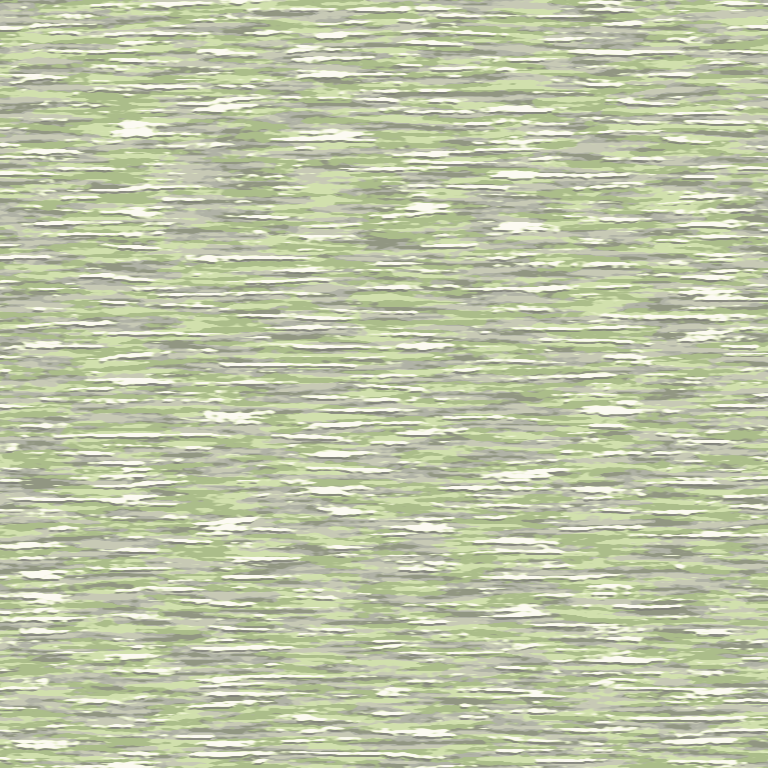
Give the GLSL for this texture, as a Shadertoy shader.

```glsl
// Fine horizontal woven streaks in pale green, warm grey and cream.

vec2 gradient(vec2 cell) {
    vec3 h = fract(cell.xyx * vec3(0.1031, 0.1030, 0.0973));
    h += dot(h, h.yzx + 33.33);
    float angle = 6.2832 * fract((h.x + h.y) * h.z);
    return vec2(cos(angle), sin(angle));
}

float gradientNoise(vec2 p) {
    vec2 i = floor(p), f = fract(p);
    vec2 u = f * f * f * (f * (f * 6.0 - 15.0) + 10.0);
    vec2 e = vec2(1.0, 0.0);
    float low = mix(dot(gradient(i), f),
                    dot(gradient(i + e.xy), f - e.xy), u.x);
    float high = mix(dot(gradient(i + e.yx), f - e.yx),
                     dot(gradient(i + e.xx), f - e.xx), u.x);
    return mix(low, high, u.y);
}

// Long flat fibres with finer fibres and ragged ends on top
float streaks(vec2 p, vec2 scale, float seed) {
    float fibre = gradientNoise(p * scale + seed);
    fibre += 0.5 * gradientNoise(p * scale * vec2(2.3, 1.7) + seed * 1.7);
    return fibre + 0.3 * gradientNoise(p * vec2(75.0, 240.0) + seed * 2.3);
}

// Soft-edged threshold
float above(float level, float value) {
    return smoothstep(level - 0.08, level + 0.08, value);
}

void mainImage(out vec4 fragColor, in vec2 fragCoord) {
    vec2 p = fragCoord / iResolution.y;

    // Slight sag of the threads
    p.y += 0.003 * gradientNoise(p * vec2(5.0, 14.0) + 3.7);

    float family = streaks(p, vec2(8.0, 95.0), 17.3);
    float shade = streaks(p, vec2(11.0, 135.0), 41.9);
    float thread = streaks(p, vec2(8.0, 130.0), 73.1);
    float threadAbove = streaks(p + vec2(0.002, 0.0033), vec2(8.0, 130.0), 73.1);

    // Green fibres
    vec3 green = mix(vec3(0.67, 0.74, 0.54), vec3(0.82, 0.88, 0.68), above(0.06, shade));

    // Grey fibres, from dark to pale
    vec3 grey = mix(vec3(0.57, 0.59, 0.51), vec3(0.69, 0.70, 0.65), above(-0.18, shade));
    grey = mix(grey, vec3(0.78, 0.79, 0.71), above(0.07, shade));

    vec3 color = mix(grey, green, above(0.0, family));

    // Thin shadow below the brightest threads
    color = mix(color, vec3(0.49, 0.49, 0.47), 0.8 * above(0.38, threadAbove));

    // Cream threads with white cores
    vec3 cream = mix(vec3(0.90, 0.94, 0.77), vec3(0.99, 0.98, 0.95),
                     smoothstep(0.27, 0.42, thread));
    color = mix(color, cream, above(0.27, thread));

    fragColor = vec4(color, 1.0);
}
```
